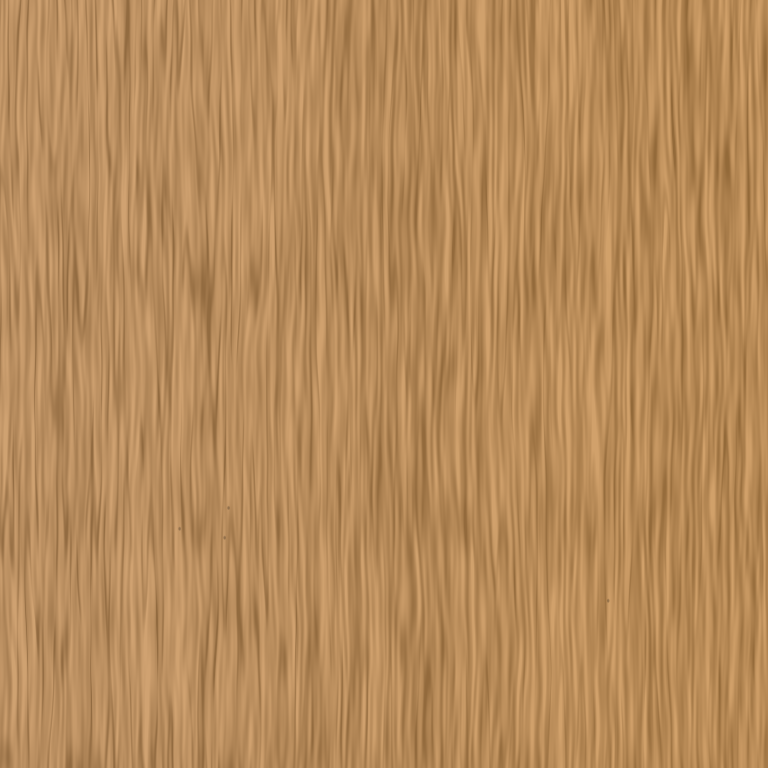
A WebGL 2 fragment shader for this texture:

```glsl
#version 300 es
precision highp float;

uniform vec2 u_resolution;
out vec4 fragColor;

#define DARK_WOOD vec3(0.595, 0.435, 0.255)
#define LIGHT_WOOD vec3(0.805, 0.622, 0.420)
#define BASE_TONE 0.66
#define RIDGE_COUNT 84.0
#define STRAND_SCALE vec2(128.0, 3.6)
#define FIBRE_SCALE vec2(235.0, 13.0)
#define GROOVE_SCALE vec2(80.0, 3.2)
#define GROOVE_WIDTH 0.17
#define BAND_STRENGTH 0.13
#define FIBRE_STRENGTH 0.36
#define WAVE_AMOUNT 0.006
#define SPECK_COUNT 4

float hash(vec2 p) {
    vec3 q = fract(p.xyx * vec3(0.1031, 0.1030, 0.0973));
    q += dot(q, q.yzx + 33.33);
    return fract((q.x + q.y) * q.z);
}

float cornerSlope(vec2 cell, vec2 offset) {
    float angle = 6.2832 * hash(cell);
    return dot(vec2(cos(angle), sin(angle)), offset);
}

float gradientNoise(vec2 p) {
    vec2 cell = floor(p);
    vec2 f = p - cell;
    vec2 s = f * f * f * (f * (f * 6.0 - 15.0) + 10.0);
    vec2 e = vec2(1.0, 0.0);
    float low = mix(cornerSlope(cell, f), cornerSlope(cell + e, f - e), s.x);
    float high = mix(cornerSlope(cell + e.yx, f - e.yx), cornerSlope(cell + 1.0, f - 1.0), s.x);
    return mix(low, high, s.y);
}

// Thin lines along the zero crossings of stretched noise
float grooves(vec2 p) {
    float n = abs(gradientNoise(p));
    float width = max(GROOVE_WIDTH, fwidth(n));
    return 1.0 - smoothstep(0.0, width, n);
}

// Long ridges, unevenly spaced, that bend and merge
float ridges(vec2 p) {
    float bend = 1.5 * gradientNoise(p * vec2(31.0, 3.4) + 59.0)
               + 0.5 * gradientNoise(p * vec2(63.0, 7.0) + 17.0);
    return sin(6.2832 * (p.x * RIDGE_COUNT + bend));
}

// Tiny dark flecks scattered over the board
float specks(vec2 uv) {
    float mask = 0.0;
    for (int i = 0; i < SPECK_COUNT; i++) {
        float id = float(i);
        vec2 centre = vec2(hash(vec2(id, 7.0)), hash(vec2(id, 19.0)));
        float d = length((uv - centre) * vec2(1.0, 0.7));
        mask = max(mask, 1.0 - smoothstep(0.0005, 0.0025, d));
    }
    return mask;
}

void main() {
    vec2 uv = gl_FragCoord.xy / u_resolution;

    // Gentle sideways wander of the grain
    vec2 grain = uv;
    grain.x += WAVE_AMOUNT * gradientNoise(uv * vec2(9.0, 3.0) + 13.0);
    grain.x += 0.35 * WAVE_AMOUNT * gradientNoise(uv * vec2(36.0, 12.0) + 47.0);

    // Flat, cut grain on the left turns to soft ridges on the right
    float drift = 0.25 * gradientNoise(uv * vec2(6.0, 0.8) + 5.0);
    float softness = smoothstep(0.2, 0.65, uv.x + drift);

    float strands = gradientNoise(grain * STRAND_SCALE + 71.0);
    float fibres = gradientNoise(grain * FIBRE_SCALE + 139.0);
    float bands = gradientNoise(grain * vec2(6.0, 0.4) + 23.0)
                + gradientNoise(grain * vec2(26.0, 0.9) + 83.0);

    // Grooves fade in and out along their length
    float breaks = gradientNoise(grain * vec2(70.0, 7.0) + 211.0);
    float groove = grooves(grain * GROOVE_SCALE + 31.0);
    groove *= smoothstep(-0.4, 0.15, breaks);

    float tone = BASE_TONE + BAND_STRENGTH * bands + FIBRE_STRENGTH * fibres;
    tone += mix(0.15, 0.21, softness) * ridges(grain);
    tone += mix(0.42, 0.58, softness) * strands;
    tone -= mix(0.58, 0.36, softness) * groove;
    tone += 0.06 - 0.11 * smoothstep(0.1, 0.95, uv.x);
    tone -= 0.10 * exp(-pow((uv.x - 0.54) / 0.03, 2.0));

    vec3 wood = mix(DARK_WOOD, LIGHT_WOOD, clamp(tone, -0.1, 1.05));

    // Pinkish on the left, more golden on the right
    wood += mix(vec3(-0.002, 0.003, 0.016), vec3(0.004, -0.002, -0.014), smoothstep(0.0, 1.0, uv.x));
    wood *= 1.0 - 0.25 * specks(uv);

    fragColor = vec4(wood, 1.0);
}
```
